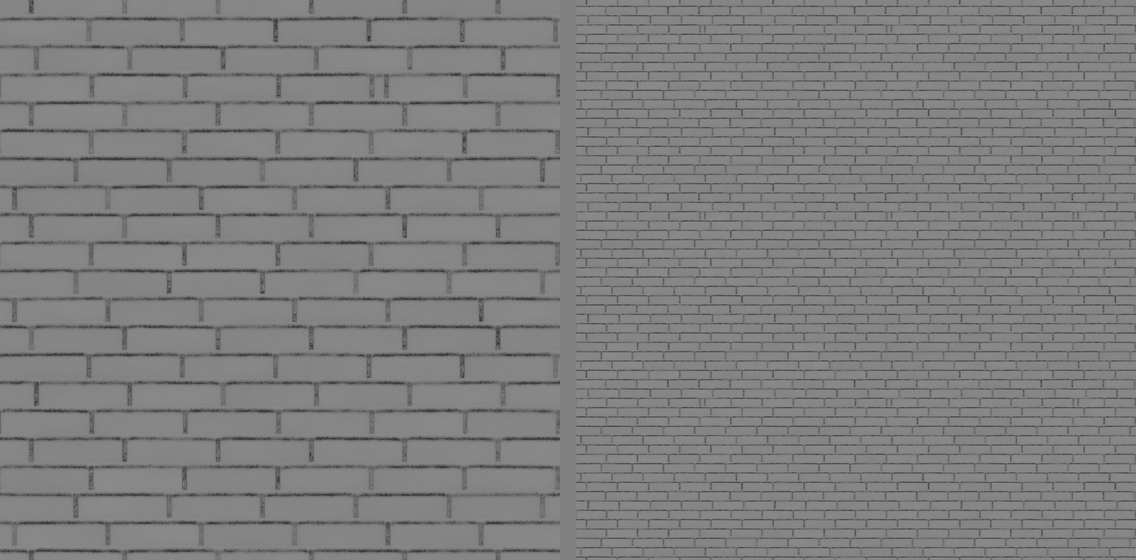
Left: one tile. Right: repeated 3 by 3.
A Shadertoy shader for this texture map:

```glsl
// Painted grey running-bond brick wall, 6 bricks across and 20 courses down.
// Each course carries its own shift, a grimy shadow line over every brick and
// worn upright joints; wrapping gradient noise roughens them and tiles.

float hash(vec2 p) {
    vec3 q = fract(p.xyx * 0.1031);
    q += dot(q, q.yzx + 33.33);
    return fract((q.x + q.y) * q.z);
}

float cornerSlope(vec2 cell, vec2 offset, vec2 period) {
    float angle = 6.2832 * hash(mod(cell, period) + 17.0);
    return dot(vec2(cos(angle), sin(angle)), offset);
}

// Gradient noise that repeats after a whole number of cells.
float noise(vec2 uv, vec2 period) {
    vec2 p = uv * period, i = floor(p), f = p - i;
    vec2 u = f * f * f * (f * (f * 6.0 - 15.0) + 10.0);
    vec2 e = vec2(1, 0);
    return mix(mix(cornerSlope(i, f, period), cornerSlope(i + e, f - e, period), u.x),
               mix(cornerSlope(i + e.yx, f - e.yx, period),
                   cornerSlope(i + 1.0, f - 1.0, period), u.x), u.y);
}

// Two four-course bonds alternate; the result is in brick lengths.
float courseShift(float row) {
    float g = mod(row - 3.0, 20.0);
    float group = floor(g / 4.0);
    int k = int(mod(g, 4.0));
    vec4 bond = (group == 2.0 || group == 4.0) ? vec4(43, 122, 50, 126)
                                               : vec4(43, 125, 104, 20);
    return bond[k] / 128.0;
}

void mainImage(out vec4 fragColor, in vec2 fragCoord) {
    vec2 uv = fragCoord / iResolution.xy;

    // Course and brick coordinates, y running downward; the wall is 768 wide
    float course = (1.0 - uv.y) * 20.0 - 0.544;
    float row = mod(floor(course), 20.0);
    float y = fract(course) * 38.4;
    float x = uv.x * 6.0 - courseShift(row);
    vec2 brick = vec2(mod(floor(x), 6.0), row);
    vec2 joint = vec2(mod(floor(x + 0.5), 6.0), row + 40.0);
    float jx = (fract(x + 0.5) - 0.5) * 128.0;

    // One cut brick adds a second joint
    float wallX = uv.x * 768.0;
    if (row == 2.0 && wallX > 520.5 && wallX < 590.0) {
        jx = wallX - 530.0;
        joint.x = 9.0;
    }

    // Wear at three scales
    float broad = noise(uv, vec2(8, 20));
    float patchy = noise(uv, vec2(50, 80));
    float grain = noise(uv, vec2(230, 250));

    // Brick face with faint mottling
    float away = abs(jx);
    float shade = 0.527 + 0.012 * (hash(brick + 80.0) - 0.5)
                + 0.016 * broad + 0.006 * patchy + 0.004 * grain;

    // Shadow line: tilted, crisp below, thickest mid-brick
    float tilt = (hash(brick + 11.0) - 0.5) * (fract(x) - 0.5) * 3.0;
    float d = y - 5.2 - tilt - 0.4 * patchy - 0.2 * grain
            - 1.4 * exp(-max(away - 4.0, 0.0) / 3.0);
    float weight = clamp(0.62 + 0.55 * hash(brick + 23.0) + 1.0 * broad + 0.6 * patchy,
                         0.3, 1.35);
    float core = exp(-d * d / (d < 0.0 ? 3.6 : 2.2));
    shade -= weight * core * 0.135 * smoothstep(2.0, 10.0, away);

    // Rough grime spreading above the line and a soft shade beneath it
    float grime = exp(-d * d / (d < 0.0 ? 11.0 : 9.0));
    float ends = mix(0.4, 1.0, smoothstep(1.0, 8.0, away));
    shade -= ends * (0.55 + 0.45 * weight) * 0.105 * grime
           * (1.0 + 0.9 * grain + 0.6 * patchy);
    float specks = smoothstep(0.16, 0.45, grain + 0.5 * patchy);
    shade -= 0.07 * specks * ends * exp(-pow((d + 2.2) / 1.6, 2.0));

    // Upright joint: soft blotchy fill with rims and dark specks
    float span = smoothstep(2.0, 5.5, y) * (1.0 - smoothstep(35.0, 38.3, y));
    float edge = away + 0.9 * patchy + 0.7 * grain;
    float fill = 1.0 - smoothstep(1.8, 4.4, edge);
    float rim = exp(-pow((edge - 2.8) / 1.0, 2.0));
    float wear = hash(joint + 5.0);
    float depth = mix(0.05, 0.125, wear) * (1.0 + 1.1 * patchy + 1.0 * grain);
    float blot = specks * smoothstep(4.0, 34.0, y);
    shade -= span * (fill * (depth + 0.12 * blot * wear)
                     + mix(0.03, 0.045, wear) * rim + 0.032 * exp(-away / 4.5));

    // Slight shade where the face meets the mortar below
    shade -= 0.008 * exp(-pow((y - 34.5) / 2.0, 2.0));

    fragColor = vec4(vec3(clamp(shade, 0.23, 0.56)), 1.0);
}
```
